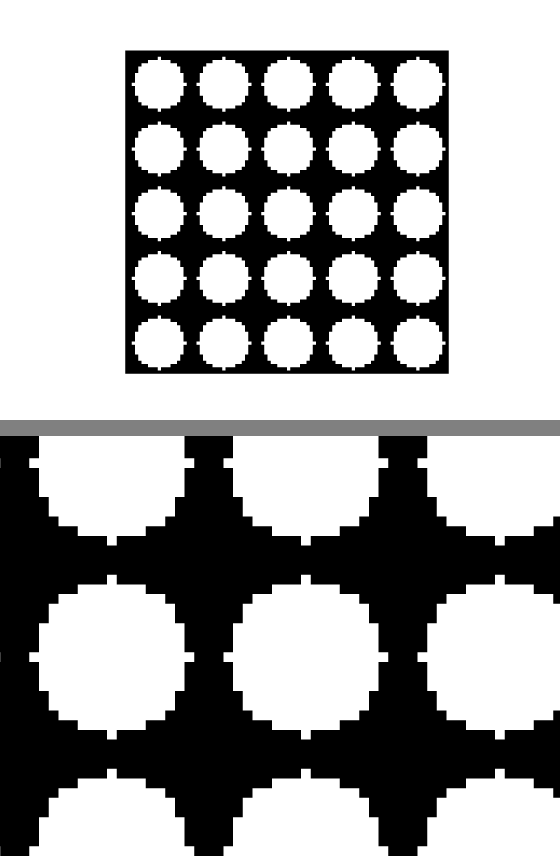
Top: the whole. Bottom: its middle third, enlarged.
Give the GLSL for this pattern, as a Shadertoy shader.

```glsl
const vec3 PAPER = vec3(1.0);
const vec3 INK = vec3(0.0);
const float PANEL_SIDE = 0.77;                    // in canvas heights
const vec2 PANEL_OFFSET = vec2(0.01667, -0.005);  // from canvas centre
const float REPEATS = 5.0;                        // discs across and down
const float BLOCKS = 20.0;                        // blocks per repeat
const float DISC_CENTRE = 10.0;                   // block index from top left
const float DISC_RADIUS = 8.0;                    // in blocks
const int SAMPLES = 4;                            // smoothing samples per axis

// 1 on the panel, 0 elsewhere; p runs from 0 to 1 over the panel, y down
float panelMask(vec2 p) {
    vec2 inside = step(vec2(0.0), p) * step(p, vec2(1.0));
    return inside.x * inside.y;
}

// Stepped disc: each block is filled if its integer offset lies in the radius
float blockDisc(vec2 p) {
    vec2 block = floor(p * REPEATS * BLOCKS);
    vec2 offset = mod(block, BLOCKS) - DISC_CENTRE;
    return step(dot(offset, offset), DISC_RADIUS * DISC_RADIUS + 0.5);
}

float inkAt(vec2 coord) {
    vec2 p = (coord - 0.5 * iResolution.xy) / iResolution.y - PANEL_OFFSET;
    p = vec2(p.x, -p.y) / PANEL_SIDE + 0.5;
    return panelMask(p) * (1.0 - blockDisc(p));
}

void mainImage(out vec4 fragColor, in vec2 fragCoord) {
    // Average a grid of samples to smooth the block edges
    float ink = 0.0;
    for (int j = 0; j < SAMPLES; j++) {
        for (int i = 0; i < SAMPLES; i++) {
            vec2 jitter = (vec2(i, j) + 0.5) / float(SAMPLES) - 0.5;
            ink += inkAt(fragCoord + jitter);
        }
    }
    ink /= float(SAMPLES * SAMPLES);
    fragColor = vec4(mix(PAPER, INK, ink), 1.0);
}
```
